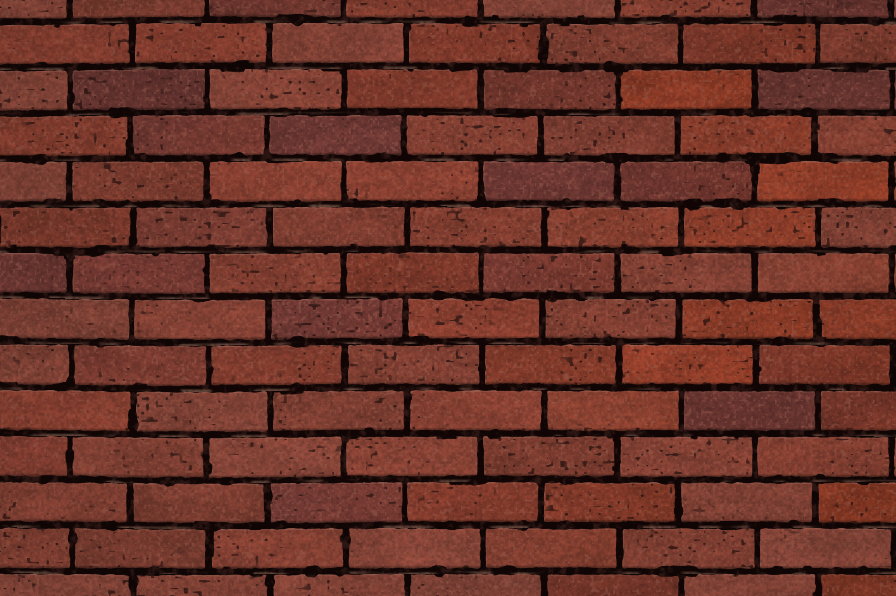
This texture is drawn by a Shadertoy shader. Its source:

```glsl
// Running-bond brick wall: thirteen courses of long red bricks over dark, shadowed joints.
// A staggered grid gives each brick an id for its tone and size; a rough-edged box
// shapes it, and layered noise adds grain, pits, pale rims and mortar crumbs.

float hash(vec2 p) {
    vec3 a = fract(p.xyx * 0.1031);
    a += dot(a, a.yzx + 33.33);
    return fract((a.x + a.y) * a.z);
}

float noise(vec2 p) {
    vec2 i = floor(p), f = fract(p);
    f = f * f * (3.0 - 2.0 * f);
    return mix(mix(hash(i), hash(i + vec2(1, 0)), f.x),
               mix(hash(i + vec2(0, 1)), hash(i + vec2(1, 1)), f.x), f.y);
}

float fbm(vec2 p) {
    float sum = 0.0, amp = 0.5;
    for (int i = 0; i < 4; i++) {
        sum += amp * noise(p);
        p = p * 2.03 + 17.0;
        amp *= 0.5;
    }
    return sum;
}

float roundBox(vec2 p, vec2 halfSize, float r) {
    vec2 d = abs(p) - halfSize + r;
    return length(max(d, 0.0)) + min(max(d.x, d.y), 0.0) - r;
}

vec3 brickTone(vec2 id, vec2 uv) {
    float dusty = hash(id + 3.7), mauve = hash(id + 41.3), orange = hash(id + 83.9);
    vec3 tone = mix(vec3(0.48, 0.215, 0.16), vec3(0.485, 0.25, 0.205), dusty);
    tone = mix(tone, vec3(0.37, 0.19, 0.18), 0.85 * smoothstep(0.7, 0.95, mauve + 0.12 * uv.y - 0.1 * uv.x));
    tone = mix(tone, vec3(0.55, 0.22, 0.13), 0.75 * smoothstep(0.7, 1.1, orange * 0.7 + 0.4 * uv.x));
    return tone * (0.95 + 0.12 * hash(id + 127.1));
}

void mainImage(out vec4 fragColor, in vec2 fragCoord) {
    vec2 uv = fragCoord / iResolution.xy;
    vec2 p = vec2(uv.x * 1.506, 1.0 - uv.y);
    float aa = 0.7 / iResolution.y;

    // Staggered courses, slightly uneven
    vec2 grid = vec2(uv.x * 6.54, p.y * 12.98 + 0.49);
    grid.y += 0.05 * (noise(p * vec2(3.0, 1.5)) - 0.5);
    float row = floor(grid.y);
    grid.x += mix(0.472, 0.021, mod(row, 2.0)) + 0.03 * (hash(vec2(row, 9.0)) - 0.5);
    vec2 id = vec2(floor(grid.x), row) + 20.0;
    vec2 cell = vec2(0.2303, 0.077);
    vec2 local = fract(grid) * cell;

    // Brick outline with worn edges
    vec2 size = cell - vec2(0.0095, 0.0108);
    size -= vec2(0.003, 0.0015) * (hash(id + 5.0) - 0.3);
    float wear = (fbm(p * 70.0) - 0.47) * 0.005;
    wear += 0.004 * smoothstep(0.72, 0.9, noise(p * 42.0 + 8.0));
    float d = roundBox(local - 0.5 * size - 0.0012, 0.5 * size, 0.003) + wear;
    float inside = smoothstep(aa, -aa, d);

    // Clay: broad mottling, fine grain, pale specks and dark pits
    float grain = fbm(p * 210.0);
    vec3 clay = brickTone(id, uv);
    clay *= 0.87 + 0.28 * fbm(p * vec2(13.0, 34.0) + id);
    clay *= 0.8 + 0.44 * grain;
    float specks = smoothstep(0.62, 0.95, noise(p * 250.0 + 31.0));
    clay = mix(clay, vec3(0.59, 0.36, 0.30), 0.45 * specks);
    float pits = smoothstep(0.79, 0.93, noise(p * vec2(125.0, 160.0) + 77.0));
    pits *= smoothstep(0.3, 0.65, noise(p * 9.0 + id));
    clay = mix(clay, vec3(0.15, 0.07, 0.06), 0.75 * pits);

    // Light catches the top and left rims; the lower edge falls away
    float chips = smoothstep(0.25, 0.7, noise(p * vec2(45.0, 20.0) + 13.0));
    float rim = smoothstep(0.0045, 0.001, local.y) + 0.6 * smoothstep(0.004, 0.001, local.x);
    clay = mix(clay, vec3(0.63, 0.41, 0.35), min(rim, 1.0) * (0.2 + 0.4 * chips));
    clay *= 1.0 - 0.3 * smoothstep(size.y - 0.004, size.y + 0.001, local.y);

    // Shadowed joint, with mortar crumbs lying on the course below
    vec3 joint = mix(vec3(0.06, 0.02, 0.015), vec3(0.17, 0.085, 0.075), smoothstep(0.45, 0.75, fbm(p * 95.0)));
    float ledge = smoothstep(cell.y - 0.006, cell.y - 0.001, local.y);
    float crumbs = smoothstep(0.55, 0.8, noise(p * vec2(32.0, 60.0) + 51.0));
    joint = mix(joint, vec3(0.46, 0.33, 0.28), ledge * crumbs * (0.4 + 0.6 * grain));

    vec3 color = mix(joint, clay, inside);
    vec2 fromCenter = uv - vec2(0.55, 0.5);
    color *= 1.04 - 0.22 * dot(fromCenter, fromCenter);
    fragColor = vec4(color, 1.0);
}
```
